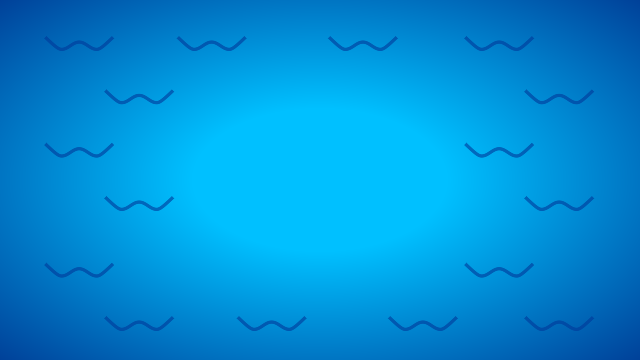
A Shadertoy shader for this background:

```glsl
const vec2 CANVAS = vec2(768.0, 432.0);
const vec3 BRIGHT_WATER = vec3(0.0, 0.753, 1.0);
const vec3 DEEP_WATER = vec3(0.0, 0.255, 0.60);
const vec3 RIPPLE_INK = vec3(0.0, 0.22, 0.60);
const float PI = 3.14159265;

// Elliptical glow: flat core, then a linear fall to the corners
vec3 waterGlow(vec2 uv, float coreRadius) {
    float radius = length((uv - 0.5) * sqrt(2.0));
    float depth = clamp((radius - coreRadius) / (1.0 - coreRadius), 0.0, 1.0);
    return mix(BRIGHT_WATER, DEEP_WATER, depth);
}

// Height and slope of a ripple: rounded crest, then rising arms
vec2 rippleCurve(float x, float troughX, float troughDepth) {
    if (x < troughX) {
        float phase = PI * x / troughX;
        return vec2(0.5 * troughDepth * (cos(phase) - 1.0),
                    -0.5 * troughDepth * PI / troughX * sin(phase));
    }
    float bend = 6.0;
    float run = x - troughX;
    float arm = sqrt(bend * bend + run * run);
    return vec2(arm - bend - troughDepth, run / arm);
}

// Stroke coverage with square ends cut across the arms
float ripple(vec2 p, float halfWidth, float pixel) {
    p.x = abs(p.x);
    vec2 curve = rippleCurve(p.x, 21.0, 8.7);
    float stroke = abs(p.y - curve.x) / sqrt(1.0 + curve.y * curve.y) - halfWidth;
    float cap = dot(p - vec2(40.5, 6.0), vec2(sqrt(0.5)));
    return 1.0 - smoothstep(-0.5 * pixel, 0.5 * pixel, max(stroke, cap));
}

// Staggered rows; the inner columns appear only in the outer rows
float rippleField(vec2 p, float pixel) {
    vec4 columns = vec4(95.0, 254.0, 435.5, 599.0);
    float coverage = 0.0;
    for (int row = 0; row < 6; row++) {
        float shift = 72.0 * float(row % 2);
        float y = 381.5 - 64.0 * float(row) - (row > 3 ? 16.0 : 0.0);
        bool outerRow = row == 0 || row == 5;
        for (int col = 0; col < 4; col++) {
            bool innerColumn = col == 1 || col == 2;
            if (innerColumn && !outerRow) continue;
            vec2 center = vec2(columns[col] + shift, y);
            coverage = max(coverage, ripple(p - center, 2.0, pixel));
        }
    }
    return coverage;
}

void mainImage(out vec4 fragColor, in vec2 fragCoord) {
    vec2 uv = fragCoord / iResolution.xy;
    float pixel = CANVAS.y / iResolution.y;
    vec3 color = waterGlow(uv, 0.28);
    color = mix(color, RIPPLE_INK, 0.6 * rippleField(uv * CANVAS, pixel));
    fragColor = vec4(color, 1.0);
}
```
